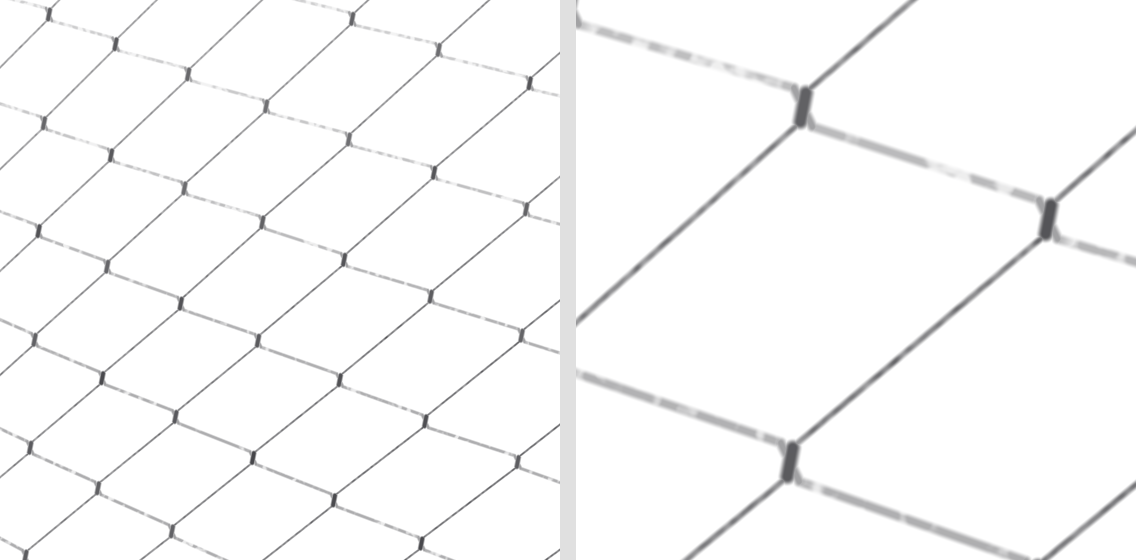
Left, the full canvas; right, a detail of the centre.
Reproduce this pattern procedurally as a three.js fragment shader.

```glsl
varying vec2 vUv;

const vec3 PAPER = vec3(1.0);
const vec3 STEEL = vec3(0.27, 0.27, 0.285);

// Perspective lattice: x and y grow quadratically with the column
const vec3 COLUMN_X = vec3(0.086, 0.1174, 0.00412);
const vec3 COLUMN_Y = vec3(0.026, 0.0506, 0.00123);
const vec2 ROW_STEP = vec2(0.1934, 0.00547);
const float ROW_LEAN = 0.0079;
const float JITTER = 0.003;

// Wire attachment points relative to a knot centre, y pointing down
const vec2 KNOT_HALF = vec2(-0.0016, 0.0085);
const vec2 STEEP_END = vec2(-0.0035, 0.0105);
const vec2 SHALLOW_END = vec2(0.0055, 0.0115);

// Stroke profiles: inner and outer radius of the soft edge
const vec2 STEEP_EDGE = vec2(0.0002, 0.0031);
const vec2 SHALLOW_EDGE = vec2(0.0008, 0.0045);
const vec2 KNOT_EDGE = vec2(0.0018, 0.0062);

const float STEEP_INK = 0.72;
const float SHALLOW_INK = 0.44;
const float KNOT_INK = 0.92;
const float DASH_FREQ = 85.0;
const float GRAIN_FREQ = 150.0;

vec2 hash2(vec2 p) {
  vec3 q = fract(p.xyx * vec3(0.1031, 0.1030, 0.0973));
  q += dot(q, q.yzx + 33.33);
  return fract((q.xx + q.yz) * q.zy) * 2.0 - 1.0;
}

float gradientNoise(vec2 p) {
  vec2 i = floor(p);
  vec2 f = p - i;
  vec2 u = f * f * (3.0 - 2.0 * f);
  float a = dot(hash2(i), f);
  float b = dot(hash2(i + vec2(1, 0)), f - vec2(1, 0));
  float c = dot(hash2(i + vec2(0, 1)), f - vec2(0, 1));
  float d = dot(hash2(i + vec2(1, 1)), f - vec2(1, 1));
  return mix(mix(a, b, u.x), mix(c, d, u.x), u.y);
}

float quadratic(vec3 k, float t) {
  return k.x + t * (k.y + t * k.z);
}

vec2 knotAt(vec2 cell) {
  float x = quadratic(COLUMN_X, cell.x) - ROW_LEAN * cell.y;
  float y = quadratic(COLUMN_Y, cell.x) + (ROW_STEP.x + ROW_STEP.y * cell.x) * cell.y;
  return vec2(x, y) + JITTER * 0.5 * hash2(cell + 40.0);
}

// Inverse of the lattice by fixed-point iteration
vec2 cellAt(vec2 p) {
  vec2 cell = vec2(0.0);
  for (int k = 0; k < 4; k++) {
    float c = COLUMN_X.x - p.x - ROW_LEAN * cell.y;
    float root = sqrt(max(COLUMN_X.y * COLUMN_X.y - 4.0 * COLUMN_X.z * c, 0.0));
    cell.x = (root - COLUMN_X.y) / (2.0 * COLUMN_X.z);
    cell.y = (p.y - quadratic(COLUMN_Y, cell.x)) / (ROW_STEP.x + ROW_STEP.y * cell.x);
  }
  return cell;
}

// Distance to a segment, length along it, and distance to its nearer end
vec3 segment(vec2 p, vec2 a, vec2 b) {
  vec2 ab = b - a;
  float len = length(ab);
  float t = clamp(dot(p - a, ab) / (len * len), 0.0, 1.0);
  return vec3(length(p - a - t * ab), t * len, min(t, 1.0 - t) * len);
}

float stroke(float d, vec2 edge) {
  return 1.0 - smoothstep(edge.x, edge.y, d);
}

void main() {
  vec2 p = vec2(vUv.x, 1.0 - vUv.y);
  vec2 nearest = floor(cellAt(p) + 0.5);
  float grain = gradientNoise(p * GRAIN_FREQ);
  float fade = smoothstep(0.75, 0.0, p.y);
  float ink = 0.0;

  for (int j = -1; j <= 1; j++) {
    for (int i = -1; i <= 1; i++) {
      vec2 cell = nearest + vec2(float(i), float(j));
      vec2 knot = knotAt(cell);

      // Steep wire: thin, dark and nearly continuous
      vec2 below = knotAt(cell + vec2(-1, 1));
      vec3 s = segment(p, knot + STEEP_END, below - STEEP_END);
      float steep = STEEP_INK * (1.0 - 0.2 * fade) * (0.95 + 0.5 * grain);
      steep *= mix(0.88, 1.08, p.x);
      ink = max(ink, steep * stroke(s.x, STEEP_EDGE));

      // Shallow wire: pale, broken into flecks that thin out upward
      vec2 beside = knotAt(cell + vec2(1, 0));
      s = segment(p, knot + SHALLOW_END, beside - SHALLOW_END);
      float flecks = gradientNoise(vec2(s.y * DASH_FREQ, dot(cell, vec2(7.3, 13.7))));
      float wear = smoothstep(-0.32, 0.12, flecks + 0.5 * grain + 0.12 - 0.24 * fade);
      wear = max(wear, 1.0 - smoothstep(0.0, 0.012, s.z));
      float shallow = SHALLOW_INK * (1.0 - 0.4 * fade) * (0.25 + 0.75 * wear);
      ink = max(ink, shallow * stroke(s.x, SHALLOW_EDGE));

      // Knot: short upright twist with grey shoulders joining the wires
      float twist = segment(p, knot - KNOT_HALF, knot + KNOT_HALF).x;
      float shoulder = segment(p, knot - SHALLOW_END, knot + SHALLOW_END).x;
      float tone = KNOT_INK + 0.08 * hash2(cell + 90.0).x - 0.1 * fade;
      ink = max(ink, tone * stroke(twist, KNOT_EDGE));
      ink = max(ink, 0.5 * stroke(shoulder, SHALLOW_EDGE));
    }
  }
  gl_FragColor = vec4(mix(PAPER, STEEL, clamp(ink, 0.0, 1.0)), 1.0);
}
```
